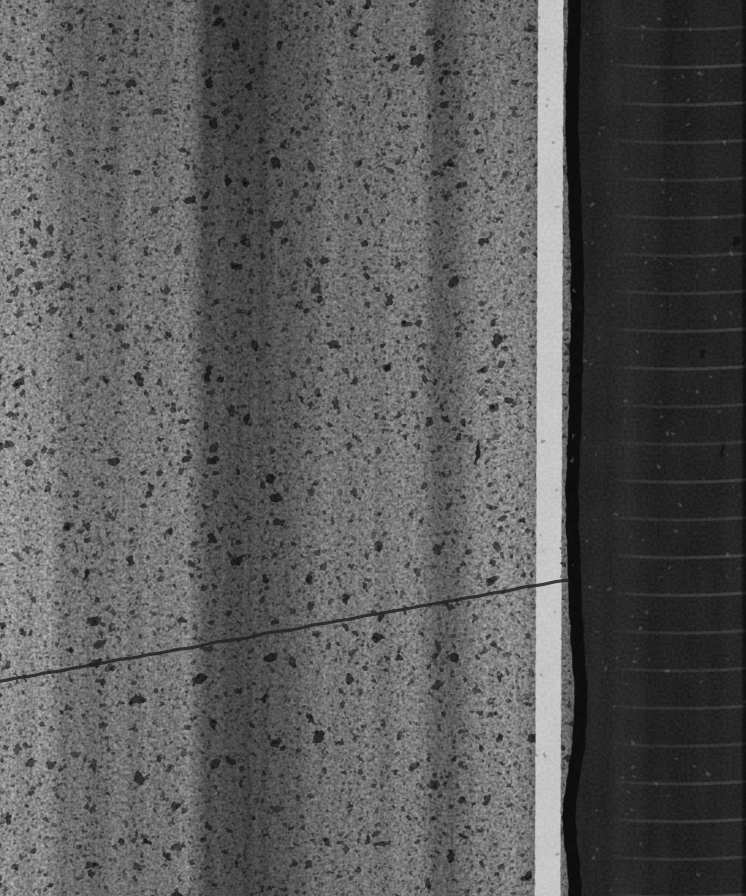
A WebGL 2 fragment shader for this texture:

```glsl
#version 300 es
precision highp float;
uniform vec2 u_resolution;
out vec4 outColor;

vec2 hash2(vec2 p) {
  vec3 q = fract(p.xyx * vec3(0.1031, 0.1030, 0.0973));
  q += dot(q, q.yzx + 33.33);
  return fract((q.xx + q.yz) * q.zy);
}

float cornerSlope(vec2 cell, vec2 offset) {
  float angle = 6.2832 * hash2(cell).x;
  return dot(vec2(cos(angle), sin(angle)), offset);
}

float gradientNoise(vec2 p) {
  vec2 i = floor(p), f = fract(p);
  vec2 u = f * f * f * (f * (f * 6.0 - 15.0) + 10.0);
  float low = mix(cornerSlope(i, f), cornerSlope(i + vec2(1, 0), f - vec2(1, 0)), u.x);
  float high = mix(cornerSlope(i + vec2(0, 1), f - vec2(0, 1)), cornerSlope(i + 1.0, f - 1.0), u.x);
  return 1.4 * mix(low, high, u.y);
}

float bump(float x, float center, float width) {
  float d = (x - center) / width;
  return exp(-d * d);
}

// Coverage of irregular stones scattered on a jittered grid
float stones(vec2 p, float scale, float density, float soft) {
  vec2 q = p * scale, base = floor(q);
  q += 0.12 * vec2(gradientNoise(q * 4.0), gradientNoise(q * 4.0 + 37.0));
  float cover = 0.0;
  for (int k = 0; k < 9; k++) {
    vec2 cell = base + vec2(k % 3, k / 3) - 1.0;
    vec2 place = hash2(cell + scale), kind = hash2(cell + scale + 71.0);
    vec2 d = q - cell - place;
    float a = 3.1416 * kind.y;
    d = mat2(cos(a), sin(a), -sin(a), cos(a)) * d * vec2(0.8, 1.3);
    float radius = mix(0.12, 0.29, place.x * place.y + 0.3 * kind.y);
    float inside = 1.0 - smoothstep(-soft, soft, (length(d) - radius) / scale);
    cover = max(cover, inside * step(kind.x, density) * mix(0.55, 1.0, place.y));
  }
  return cover;
}

float darkMark(vec2 p, vec2 center, vec2 size, float px) {
  vec2 d = p - center;
  d.x += 0.003 * gradientNoise(p * 160.0) - 0.15 * d.y;
  float edge = (length(d / size) - 1.0) * min(size.x, size.y);
  return 1.0 - smoothstep(-px, px, edge);
}

float pavement(vec2 p, float px) {
  // Broad vertical wear bands
  float tone = 0.41 + 0.085 * (1.0 - smoothstep(0.035, 0.085, p.x));
  tone -= 0.025 * bump(p.x, 0.10, 0.035);
  tone += 0.05 * bump(p.x, 0.207, 0.012);
  tone -= 0.125 * smoothstep(0.208, 0.232, p.x) * (1.0 - smoothstep(0.29, 0.385, p.x));
  tone -= 0.03 * bump(p.x, 0.275, 0.025);
  tone += 0.035 * bump(p.x, 0.455, 0.025);
  tone -= 0.085 * bump(p.x, 0.495, 0.02);
  tone += 0.055 * bump(p.x, 0.56, 0.035);
  tone -= 0.04 * smoothstep(0.585, 0.6, p.x);
  tone += 0.035 * gradientNoise(vec2(p.x * 50.0, p.y * 1.2));
  tone += 0.025 * gradientNoise(vec2(p.x * 110.0, p.y * 2.0 + 9.0));
  tone += 0.03 * bump(p.y, 0.38, 0.25) - 0.035 * smoothstep(0.7, 1.0, p.y);

  // Grain and aggregate
  float grain = gradientNoise(p * 330.0) + 0.7 * gradientNoise(p * 170.0 + 50.0);
  tone *= 1.06 + 0.27 * grain;
  tone *= 1.0 - 0.45 * stones(p, 150.0, 0.55, px);
  tone *= 1.0 - 0.55 * stones(p + 3.0, 78.0, 0.45, px);
  return tone * (1.0 - 0.62 * stones(p + 7.0, 45.0, 0.28, px));
}

float shoulder(vec2 p, float px) {
  float tone = 0.142 + 0.02 * bump(p.x, 0.70, 0.02) - 0.015 * bump(p.x, 0.755, 0.025);
  tone += 0.018 * gradientNoise(vec2(p.x * 60.0, p.y * 1.5));
  tone += 0.035 * gradientNoise(p * 300.0) + 0.012 * gradientNoise(p * 25.0);
  tone += 0.13 * stones(p + 11.0, 110.0, 0.06, px);
  // Regular grooves, stronger toward the right
  float row = (p.y - 0.970 + 0.003 * sin((p.x - 0.68) * 20.0)) / 0.0421;
  float d = abs(fract(row + 0.5) - 0.5) * 0.0421;
  float strength = smoothstep(0.675, 0.715, p.x) * (0.6 + 0.4 * smoothstep(0.7, 0.82, p.x));
  strength *= 0.6 + 0.5 * hash2(vec2(floor(row + 0.5), 5.0)).x;
  tone += 0.11 * strength * (1.0 - smoothstep(0.0007, 0.0016 + px, d));
  return tone * (1.0 - 0.5 * smoothstep(0.826, 0.831, p.x));
}

void main() {
  vec2 p = gl_FragCoord.xy / u_resolution.y;
  float px = 1.0 / u_resolution.y;
  float rough = gradientNoise(p * 120.0);

  // Wandering joint between the two surfaces
  float joint = 0.6415 + 0.0068 * bump(p.y, 0.22, 0.07) - 0.0065 * bump(p.y, 0.09, 0.045);
  joint += 0.003 * bump(p.y, 0.67, 0.09) - 0.003 * bump(p.y, 0.44, 0.06) - 0.003 * bump(p.y, 0.87, 0.08);
  joint += 0.0012 * gradientNoise(vec2(3.0, p.y * 45.0));
  float side = p.x - joint;
  float tone = mix(pavement(p, px), shoulder(p, px), smoothstep(-px, px, side));

  // Painted stripe with worn right edge
  float left = 0.597 + 0.0035 * p.y + 0.0006 * rough;
  float chips = 0.005 * bump(p.y, 0.375, 0.025) * max(0.0, gradientNoise(p * 220.0));
  float right = 0.6255 + 0.0035 * p.y + 0.0007 * rough - chips;
  float stripe = smoothstep(-px, px, p.x - left) * (1.0 - smoothstep(-px, px, p.x - right));
  float paint = 0.775 + 0.035 * gradientNoise(p * 280.0) + 0.015 * gradientNoise(p * 30.0);
  tone = mix(tone, paint - 0.2 * stones(p, 120.0, 0.04, px), stripe);

  // Diagonal crack, then black joint filler
  float crack = abs(p.y - 0.2396 - 0.1786 * p.x - 0.0015 * gradientNoise(vec2(p.x * 35.0, 2.0)));
  float crackMask = (1.0 - smoothstep(0.0011, 0.0014 + px, crack)) * step(side, 0.0);
  tone = mix(tone, 0.13, 0.85 * crackMask);
  float filler = 1.0 - smoothstep(-px, px, abs(side) - 0.0073 - 0.0008 * rough);
  tone = mix(tone, 0.055 + 0.012 * rough, filler);
  float flakeZone = bump(p.y, 0.65, 0.035) + bump(p.y, 0.5, 0.02) + 0.7 * bump(p.y, 0.37, 0.02);
  float flakes = smoothstep(0.25, 0.5, gradientNoise(p * vec2(190.0, 100.0)) * flakeZone);
  tone += 0.3 * flakes * bump(side, -0.004, 0.004);

  // Isolated dark marks
  float mark = darkMark(p, vec2(0.232, 0.583), vec2(0.004, 0.010), px);
  mark = max(mark, darkMark(p, vec2(0.533, 0.494), vec2(0.0026, 0.014), px));
  mark = max(mark, darkMark(p, vec2(0.097, 0.359), vec2(0.0025, 0.007), px));
  mark = max(mark, darkMark(p, vec2(0.822, 0.730), vec2(0.004, 0.006), px));
  mark = max(mark, darkMark(p, vec2(0.806, 0.496), vec2(0.002, 0.008), px));
  mark = max(mark, darkMark(p, vec2(0.784, 0.605), vec2(0.003, 0.005), px));
  tone = mix(tone, 0.07, 0.85 * mark);
  outColor = vec4(vec3(clamp(tone, 0.0, 1.0)), 1.0);
}
```
